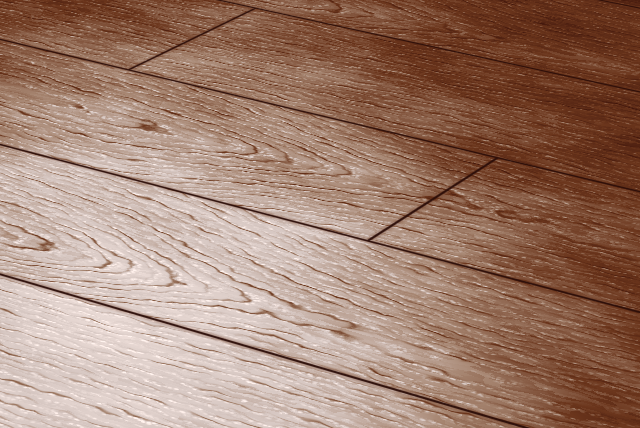
This texture is drawn by a Shadertoy shader. Its source:

```glsl
// Glossy brown floor planks in perspective, brushed oak with arched growth rings.
// A projective map gives plank coordinates; layered sines bend the grain, cellular
// noise breaks it into pores and glints, and a soft oval of glare sets the tone.

const float TAU = 6.2831853;
const float PLANK_LENGTH = 5.0;   // in plank widths
const float JOINT_STAGGER = 1.93; // joint shift from row to row
const float RINGS = 25.0;         // grain lines across one plank

const vec3 SEAM_DARK = vec3(0.17, 0.05, 0.03);
const vec3 PORE = vec3(0.22, 0.06, 0.03);
const vec3 BROWN = vec3(0.42, 0.21, 0.11);
const vec3 TAN = vec3(0.65, 0.52, 0.44);
const vec3 PALE = vec3(0.84, 0.78, 0.76);

vec2 hash2(vec2 p) {
    vec2 k = vec2(dot(p, vec2(127.1, 311.7)), dot(p, vec2(269.5, 183.3)));
    return fract(sin(k) * 43758.55);
}

// x: distance to the nearest cell point, y: random value of that cell
vec2 cellular(vec2 p) {
    vec2 base = floor(p);
    vec2 nearest = vec2(9.0, 0.0);
    for (int j = -1; j <= 1; j++) {
        for (int i = -1; i <= 1; i++) {
            vec2 cell = base + vec2(i, j);
            vec2 seed = hash2(cell);
            float d = distance(p, cell + seed);
            if (d < nearest.x) nearest = vec2(d, fract(seed.x * 7.3 + seed.y * 3.1));
        }
    }
    return nearest;
}

// Canvas point (y downward) to floor: x along the planks, y across them
vec2 toFloor(vec2 p) {
    float depth = 0.1952 - 0.0007 * p.x + 0.0866 * p.y;
    float along = 0.7 * (p.y + 0.4854 * p.x - 0.309);
    float across = p.y - 0.2181 * p.x + 0.1113;
    return vec2(along, across) / depth;
}

// Offset from the middle of the arched figure of a row
vec2 archOffset(vec2 q, float row) {
    vec2 centre = vec2(0.95 + 0.2 * row, row + 0.63 - 0.15 * sin(1.85 * row));
    return q - centre;
}

// Grain coordinate: straight lines, or lines folded into arches along an axis
float grainPhase(vec2 d, float arched) {
    float axis = d.y + 0.02 * sin(3.0 * d.x);
    float fold = sqrt(axis * axis + 0.005);
    float advance = 0.19 * tanh(d.x / 0.6);
    return mix(d.y, fold + advance, arched);
}

float grainWaves(vec2 q, float seed) {
    return 0.024 * sin(1.7 * q.x + 3.0 * q.y + seed)
         + 0.010 * sin(4.3 * q.x - 9.0 * q.y + 2.0 * seed)
         + 0.004 * sin(13.0 * q.x + 23.0 * q.y + seed)
         + 0.003 * sin(29.0 * q.x - 41.0 * q.y);
}

float blotches(vec2 q, float seed) {
    return sin(2.1 * q.x + 1.5 * sin(5.0 * q.y + seed))
         * sin(4.7 * q.y + 1.3 * sin(2.9 * q.x) + seed)
         + 0.5 * sin(7.0 * q.x + 2.0 * sin(9.0 * q.y)) * sin(11.0 * q.y - 3.0 * q.x);
}

// Periodic ridge, narrower for a larger sharpness
float ridge(float x, float sharpness) {
    return pow(0.5 + 0.5 * cos(TAU * x), sharpness);
}

// Wood colour: below 0 pore, 0 bare brown, 1 full glare
vec3 woodTone(float t) {
    vec3 c = mix(BROWN, TAN, clamp(t * 2.0, 0.0, 1.0));
    c = mix(c, PALE, clamp(t * 2.0 - 1.0, 0.0, 1.0));
    c = mix(c, PORE, clamp(-t * 1.8, 0.0, 1.0));
    return c + 0.22 * clamp(t - 1.0, 0.0, 0.8);
}

float seamMask(float dist, float halfWidth, float blur) {
    return 1.0 - smoothstep(halfWidth - blur, halfWidth + blur, dist);
}

void mainImage(out vec4 fragColor, in vec2 fragCoord) {
    vec2 p = fragCoord / iResolution.y;
    p.y = 1.0 - p.y;
    vec2 q = toFloor(p);
    vec2 blur = fwidth(q) * 0.6;

    // Plank under this point
    float row = floor(q.y);
    float along = q.x - JOINT_STAGGER * row;
    float plank = floor(along / PLANK_LENGTH);
    vec2 random = hash2(vec2(row, plank) + 3.7);
    float seed = TAU * random.x;

    // Growth rings with a ragged course, uneven in strength
    vec2 d = archOffset(q, row);
    float arched = mod(row, 3.0) < 0.5 ? 0.0 : 1.0;
    float heart = arched * exp(-0.9 * d.x * d.x - 18.0 * d.y * d.y);
    float rings = RINGS * (grainPhase(d, arched) + grainWaves(q, seed));
    rings += 0.45 * cellular(vec2(q.x * 11.0, q.y * 22.0)).x;
    float dash = smoothstep(0.7, 0.15, cellular(vec2(q.x * 5.5, rings)).x);
    float uneven = 0.75 + 0.45 * sin(rings * 1.9 + 2.0 * sin(2.3 * q.x + seed));
    float pores = ridge(rings, 6.0) * mix(dash * 1.3, 1.0, 0.12 + 0.5 * heart) * uneven;

    // Glints beside the pores and fine brushed streaks
    vec2 bead = cellular(vec2(q.x * 48.0, q.y * 72.0));
    float glint = ridge(rings - 0.25, 2.5) * smoothstep(0.75, 0.15, bead.x) * bead.y;
    float streak = cellular(vec2(q.x * 11.0, 70.0 * (q.y + grainWaves(q, seed)))).y - 0.5;

    // Glare and wear
    vec2 g = (p - vec2(0.33, 0.73)) / vec2(0.84, 0.62);
    float glare = 1.22 * exp(-pow(dot(g, g), 1.25)) - 0.14;
    float tone = glare + 0.13 * blotches(q, seed) + 0.12 * (random.y - 0.5);
    tone -= pores * (0.20 + 0.34 * glare) * (1.0 + 0.4 * heart);
    tone += glint * (0.38 + 0.40 * glare) * (0.6 + 0.5 * uneven) + streak * 0.20;
    vec3 color = woodTone(tone);

    // Seams between rows and at plank ends, with a faint worn rim
    float rowDist = abs(q.y - round(q.y));
    float endDist = abs(along - PLANK_LENGTH * round(along / PLANK_LENGTH));
    float rim = max(seamMask(rowDist, 0.020, 0.012), seamMask(endDist, 0.020, 0.012));
    float seam = max(seamMask(rowDist, 0.007, blur.y), seamMask(endDist, 0.007, blur.x));
    color = mix(color, BROWN, 0.25 * rim);
    fragColor = vec4(mix(color, SEAM_DARK, 0.95 * seam), 1.0);
}
```
